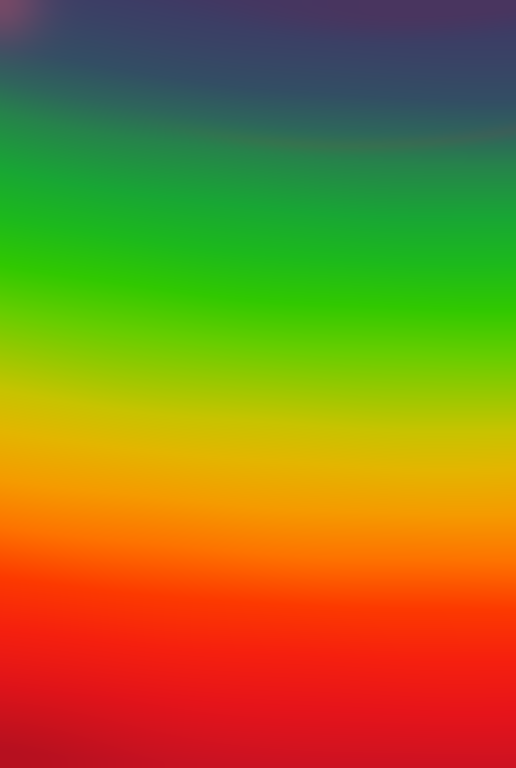
This background is drawn by a Shadertoy shader. Its source:

```glsl
// Soft spectrum backdrop: tilted bands from crimson through green to dusky violet.

// Blends toward the next colour while t runs from start to end.
vec3 blendTo(vec3 base, vec3 next, float start, float end, float t) {
    return mix(base, next, clamp((t - start) / (end - start), 0.0, 1.0));
}

// Downward sag of the bands across x, zero at the centre.
float bandSag(float x, float strength) {
    return strength * (-1.0 + 2.7 * x - 1.4 * x * x);
}

// Spectrum by depth: 0 is the top, 1 the bottom.
vec3 spectrum(float t) {
    vec3 violet    = vec3(0.245, 0.220, 0.392);
    vec3 indigo    = vec3(0.225, 0.260, 0.398);
    vec3 slate     = vec3(0.198, 0.306, 0.390);
    vec3 teal      = vec3(0.180, 0.395, 0.358);
    vec3 seaGreen  = vec3(0.150, 0.510, 0.295);
    vec3 emerald   = vec3(0.095, 0.650, 0.205);
    vec3 leaf      = vec3(0.110, 0.725, 0.110);
    vec3 green     = vec3(0.190, 0.785, 0.000);
    vec3 lime      = vec3(0.400, 0.805, 0.000);
    vec3 yellow    = vec3(0.780, 0.765, 0.000);
    vec3 gold      = vec3(0.890, 0.710, 0.000);
    vec3 amber     = vec3(0.960, 0.605, 0.000);
    vec3 orange    = vec3(0.992, 0.450, 0.000);
    vec3 vermilion = vec3(0.988, 0.225, 0.000);
    vec3 scarlet   = vec3(0.963, 0.125, 0.055);
    vec3 red       = vec3(0.900, 0.078, 0.102);
    vec3 crimson   = vec3(0.790, 0.070, 0.135);

    vec3 c = blendTo(violet, indigo, 0.00, 0.06, t);
    c = blendTo(c, slate,     0.060, 0.115, t);
    c = blendTo(c, teal,      0.115, 0.160, t);
    c = blendTo(c, seaGreen,  0.160, 0.200, t);
    c = blendTo(c, emerald,   0.200, 0.270, t);
    c = blendTo(c, leaf,      0.270, 0.330, t);
    c = blendTo(c, green,     0.330, 0.390, t);
    c = blendTo(c, lime,      0.390, 0.450, t);
    c = blendTo(c, yellow,    0.450, 0.550, t);
    c = blendTo(c, gold,      0.550, 0.600, t);
    c = blendTo(c, amber,     0.600, 0.660, t);
    c = blendTo(c, orange,    0.660, 0.720, t);
    c = blendTo(c, vermilion, 0.720, 0.785, t);
    c = blendTo(c, scarlet,   0.785, 0.850, t);
    c = blendTo(c, red,       0.850, 0.920, t);
    return blendTo(c, crimson, 0.920, 1.000, t);
}

// Signed depth below a shallow arc whose lowest point is at "low".
float arcDepth(vec2 p, vec2 low, float curve) {
    float dx = p.x - low.x;
    return p.y - low.y + curve * dx * dx;
}

// Gaussian falloff around zero.
float glow(float d, float width) {
    return exp(-d * d / (width * width));
}

void mainImage(out vec4 fragColor, in vec2 fragCoord) {
    vec2 uv = fragCoord / iResolution.xy;
    vec2 p = vec2(uv.x, 1.0 - uv.y);

    // Bands bend more near the top, with a faint layered ripple.
    float sag = bandSag(p.x, mix(0.058, 0.024, p.y));
    float ripple = 0.0008 * (sin(p.x * 9.0 + p.y * 17.0) + sin(p.x * 15.0 - p.y * 23.0));
    vec3 color = spectrum(p.y - sag + ripple);

    // Plum veil above the upper arc, and a warm rim on the lower arc.
    float veil = 1.0 - smoothstep(-0.035, 0.012, arcDepth(p, vec2(0.75, 0.052), 0.22));
    color = mix(color, vec3(0.31, 0.20, 0.36), 0.65 * veil * smoothstep(0.15, 0.80, p.x));
    float rim = glow(arcDepth(p, vec2(0.68, 0.190), 0.20), 0.010);
    color += vec3(0.045, -0.012, -0.015) * rim * smoothstep(0.20, 0.60, p.x);

    // Rosy top-left corner and shaded bottom-left corner.
    color = mix(color, vec3(0.50, 0.29, 0.40), 0.85 * glow(length(p * vec2(1.0, 1.5)), 0.085));
    color *= 1.0 - 0.10 * glow(length((p - vec2(0.0, 1.0)) * vec2(1.0, 2.5)), 0.25);

    fragColor = vec4(clamp(color, 0.0, 1.0), 1.0);
}
```
